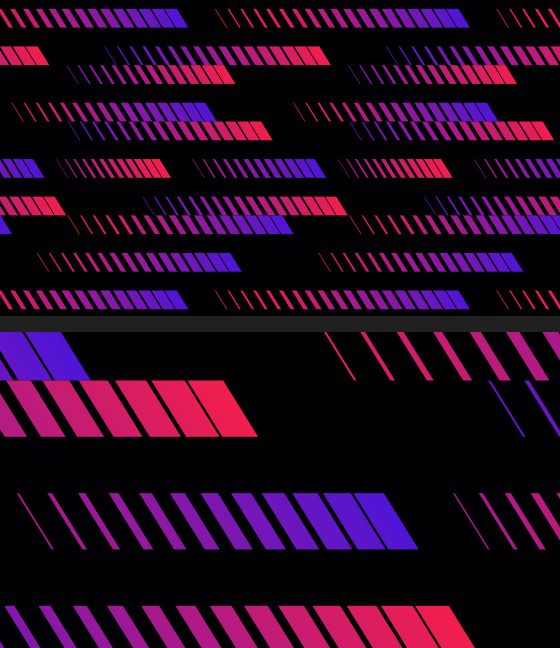
Top, the full canvas; bottom, a detail of the centre.
Give the GLSL for this pattern, as a Shadertoy shader.

```glsl
// Slanted speed bars on black: a square tile of 15 rows holds ten bars.
// Each bar is a run of leaning stripes that thicken to the right while
// the colour fades between red and violet; the tile repeats both ways.

const float TILE = 0.8912;          // tile side, in canvas heights
const float TOP_OFFSET = 0.0280;    // first row below the top edge
const float ROWS = 15.0;            // rows per tile
const float SLANT = 0.62;           // rightward lean per unit of descent
const float FADE_LENGTH = 0.76;     // colour fade length, in tiles
const float THIN = 0.065;           // first stripe width / pitch
const float THICK = 0.955;          // last stripe width / pitch
const vec3 BACKGROUND = vec3(0.005, 0.0, 0.008);
const vec3 RED = vec3(0.95, 0.12, 0.30);
const vec3 VIOLET = vec3(0.31, 0.08, 0.84);

// Row, left end, length (in tiles), stripe count.
// A positive count ends in red, a negative one in violet.
const int BAR_COUNT = 10;
const vec4 BARS[BAR_COUNT] = vec4[](
    vec4( 0.0, 0.764, 0.865, -19.0),
    vec4( 2.0, 0.372, 0.763,  17.0),
    vec4( 3.0, 0.237, 0.559,  14.0),
    vec4( 5.0, 0.042, 0.688, -16.0),
    vec4( 6.0, 0.242, 0.686,  16.0),
    vec4( 8.0, 0.200, 0.367,  12.0),
    vec4( 8.0, 0.684, 0.434, -12.0),
    vec4(10.0, 0.507, 0.688,  17.0),
    vec4(11.0, 0.241, 0.762, -17.0),
    vec4(13.0, 0.132, 0.686, -16.0));

// Share of a pixel covered by a band, given the offset from its centre.
float bandCoverage(float offset, float halfWidth, float pixel) {
    float lo = max(offset - 0.5 * pixel, -halfWidth);
    float hi = min(offset + 0.5 * pixel, halfWidth);
    return clamp((hi - lo) / pixel, 0.0, 1.0);
}

// Colour in rgb and coverage in a for one bar.
vec4 drawBar(vec2 p, vec4 bar, float pixel) {
    float count = abs(bar.w);
    float pitch = bar.z / (count - 0.5);

    // Wrapped vertical offset from the row's centre line
    float y = fract(p.y - (bar.x + 0.5) / ROWS + 0.5) - 0.5;
    float rowMask = bandCoverage(y, 0.5 / ROWS, pixel);

    // Distance along the leaning bar, stripes centred in their cells
    float lean = SLANT * (y + 0.5 / ROWS);
    float along = fract(p.x - lean - bar.y + 0.5 * pitch);
    float index = floor(along / pitch);
    float growth = clamp(index / (count - 1.0), 0.0, 1.0);
    float halfWidth = 0.5 * pitch * mix(THIN, THICK, growth);
    float stripe = bandCoverage(along - (index + 0.5) * pitch, halfWidth, pixel * 1.15);
    stripe *= step(index, count - 0.5);

    // Fade measured back from the thick end
    float fade = clamp(1.0 - (pitch * count - along) / FADE_LENGTH, 0.0, 1.0);
    vec3 colour = bar.w > 0.0 ? mix(VIOLET, RED, fade) : mix(RED, VIOLET, fade);
    return vec4(colour, rowMask * stripe);
}

void mainImage(out vec4 fragColor, in vec2 fragCoord) {
    // Tile coordinates, y running down from the first row
    vec2 uv = fragCoord / iResolution.y;
    vec2 p = vec2(uv.x, 1.0 - uv.y - TOP_OFFSET) / TILE;
    float pixel = 1.0 / (iResolution.y * TILE);

    vec3 colour = BACKGROUND;
    for (int i = 0; i < BAR_COUNT; i++) {
        vec4 layer = drawBar(p, BARS[i], pixel);
        colour = mix(colour, layer.rgb, layer.a);
    }
    fragColor = vec4(colour, 1.0);
}
```
